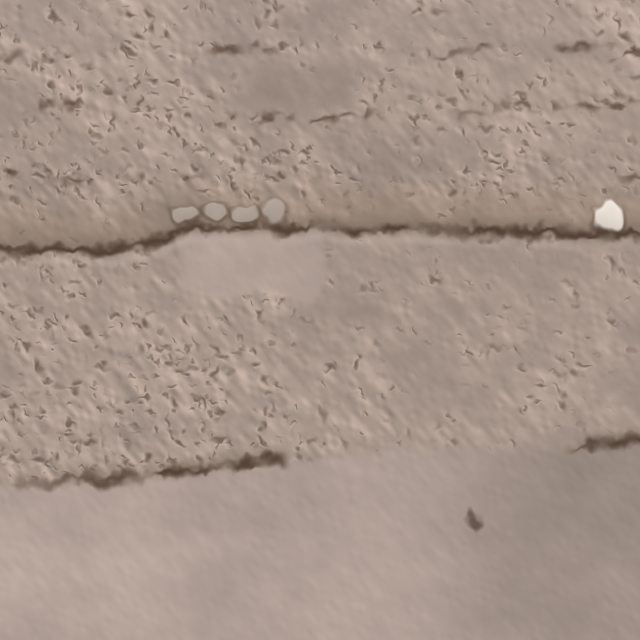
Reproduce this texture procedurally as a three.js fragment shader.

```glsl
varying vec2 vUv;

#define STONE vec3(0.662, 0.592, 0.548)
#define SMOOTH_STONE vec3(0.684, 0.616, 0.580)
#define BROWN vec3(0.585, 0.510, 0.450)
#define CREVICE vec3(0.330, 0.260, 0.215)
#define PALE vec3(0.780, 0.715, 0.665)
#define QUARTZ vec3(0.930, 0.890, 0.850)
#define CHIP_SCALE 40.0
#define CHIP_DEPTH 0.62
#define RELIEF 0.46
#define MOTTLE 0.20
#define SLANT -0.85

float hash(vec2 p) {
  vec3 q = fract(p.xyx * vec3(0.1031, 0.1030, 0.0973));
  q += dot(q, q.yzx + 33.33);
  return fract((q.x + q.y) * q.z);
}
float noise(vec2 p) {
  vec2 i = floor(p), f = fract(p);
  f = f * f * (3.0 - 2.0 * f);
  return mix(mix(hash(i), hash(i + vec2(1.0, 0.0)), f.x),
             mix(hash(i + vec2(0.0, 1.0)), hash(i + 1.0), f.x), f.y);
}
float fbm(vec2 p) {
  float sum = 0.0, amp = 0.5;
  for (int i = 0; i < 4; i++) {
    sum += amp * noise(p);
    p = mat2(1.6, 1.2, -1.2, 1.6) * p + 17.3;
    amp *= 0.5;
  }
  return sum;
}
vec2 turn(vec2 p, float angle) {
  vec2 axis = vec2(cos(angle), sin(angle));
  return vec2(dot(p, axis), dot(p, vec2(-axis.y, axis.x)));
}

// Slanted surface height, drawn out along the grain
float height(vec2 p) {
  vec2 q = turn(p, SLANT);
  return noise(q * vec2(36.0, 60.0)) + 0.6 * noise(q * vec2(80.0, 125.0) + 9.0);
}

// Scattered chips: x = shadowed pit, y = lit rim
vec2 chips(vec2 p, float amount) {
  vec2 cell = floor(p), shade = vec2(0.0);
  vec2 warp = 0.5 * (vec2(noise(p * 2.6), noise(p * 2.6 + 41.0)) - 0.5);
  for (int j = -1; j <= 1; j++)
  for (int i = -1; i <= 1; i++) {
    vec2 id = cell + vec2(float(i), float(j));
    vec2 d = p - id - vec2(hash(id + 3.1), hash(id + 57.7)) + warp;
    vec2 q = turn(d, SLANT + 1.6 * (hash(id + 91.3) - 0.4));
    vec2 size = vec2(0.26 + 0.4 * hash(id + 23.0), 0.15 + 0.18 * hash(id + 71.0));
    float present = smoothstep(0.0, 0.4, amount - hash(id + 135.0));
    float pit = smoothstep(1.15, 0.0, length(q / size));
    float rim = smoothstep(1.1, 0.0, length((q + vec2(0.04, 0.25)) / size));
    shade = max(shade, present * vec2(pit, rim * (1.0 - pit)));
  }
  return shade;
}

float mainCrack(float x) {
  return 0.609 + 0.036 * smoothstep(0.16, 0.34, x) - 0.010 * smoothstep(0.4, 1.0, x)
       + 0.014 * (fbm(vec2(x * 24.0, 4.0)) - 0.47);
}
float lowerCrack(float x) {
  return 0.238 + 0.1 * x - 0.03 * smoothstep(0.5, 1.0, x)
       + 0.026 * (fbm(vec2(x * 26.0, 9.0)) - 0.47);
}

// Crumbling dark line: uneven width, offset and depth
float crackLine(float h, float width, vec2 p) {
  h += 0.012 * (noise(p * vec2(65.0, 55.0)) - 0.5) + 0.006 * (noise(p * 140.0) - 0.5);
  float ragged = width * (0.2 + 1.6 * noise(p * vec2(42.0, 50.0) + 5.0));
  return smoothstep(ragged + 0.004, 0.0, abs(h)) * smoothstep(-0.25, 0.65, noise(p * vec2(34.0, 40.0)));
}

// Worn pebble with a soft shadow below
vec3 pebble(vec3 base, vec2 p, vec2 center, vec2 size, vec3 tint) {
  vec2 d = p - center + 0.012 * (vec2(noise(p * 65.0), noise(p * 65.0 + 19.0)) - 0.5);
  float r = length(d / size);
  base = mix(base, CREVICE, 0.4 * smoothstep(1.5, 1.0, r + 12.0 * d.y));
  return mix(base, tint * (0.96 + 3.0 * d.y), smoothstep(1.15, 0.8, r));
}

void main() {
  vec2 p = vUv;
  float above = p.y - mainCrack(p.x), lower = p.y - lowerCrack(p.x);
  float rough = smoothstep(-0.012, 0.015, lower);
  float cloud = fbm(p * vec2(5.0, 7.0)) - 0.47, mottle = fbm(p * vec2(19.0, 27.0) + 6.0) - 0.47;
  vec2 corner = abs(p - vec2(0.385, 0.59)) - vec2(0.075, 0.025);
  float patchEdge = length(max(corner, 0.0)) - 0.032 + 0.06 * (fbm(p * 14.0) - 0.47);
  float bare = smoothstep(0.008, -0.008, patchEdge) * smoothstep(0.0, -0.01, above);

  // Broad tones
  float ledge = smoothstep(-0.005, 0.01, above) * smoothstep(0.095, 0.03, above);
  vec3 col = mix(SMOOTH_STONE, STONE, rough);
  col = mix(col, BROWN, 0.6 * ledge);
  col = mix(col, SMOOTH_STONE, 0.8 * bare + 0.35 * smoothstep(0.78, 1.0, p.y));
  col *= 1.0 + 0.2 * cloud + MOTTLE * mottle * (0.35 + 0.65 * rough) * (1.0 - 0.7 * bare);
  col *= 1.0 + (0.05 * smoothstep(0.2, 0.0, p.y) - 0.15 * smoothstep(0.55, 1.1, p.x)) * (1.0 - rough);

  // Side-lit relief and chips, denser to the left and beside the ledges
  float density = 0.44 - 0.18 * p.x + 0.7 * cloud + 0.7 * mottle + 0.2 * smoothstep(0.08, 0.0, abs(above - 0.09))
                + 0.16 * smoothstep(0.2, 0.0, lower) * smoothstep(0.65, 0.3, p.x);
  density = mix(0.05, density, rough) * (1.0 - 0.95 * bare) * (1.0 - 0.4 * ledge);
  float slope = height(p + 0.0022) - height(p - 0.0022);
  col *= 1.0 - RELIEF * slope * (0.06 + 0.75 * clamp(density, 0.0, 0.6));
  vec2 chip = max(chips(p * CHIP_SCALE, density), 0.85 * chips(p * CHIP_SCALE * 1.5 + 37.0, density));
  col = mix(mix(col, PALE, 0.6 * chip.y), CREVICE, CHIP_DEPTH * chip.x);

  // Crumbled streaks along the upper layers
  for (int i = 0; i < 3; i++) {
    float k = float(i);
    float h = p.y - 0.715 - 0.105 * k + 0.05 * (fbm(vec2(p.x * 9.0, k * 8.0)) - 0.47);
    float broken = smoothstep(0.4, 0.65, noise(vec2(p.x * 11.0, k * 5.0 + 2.0)));
    broken *= smoothstep(0.3, 0.6, noise(p * vec2(55.0, 60.0)));
    col = mix(col, CREVICE, 0.7 * broken * crackLine(h, 0.008, p));
  }

  // Two cracks with brown shadow; the lower one shows in two lengths
  float lip = smoothstep(0.014, 0.0, abs(above + 0.017)) * noise(p * vec2(22.0, 50.0));
  col = mix(col, PALE, 0.45 * lip);
  col = mix(col, BROWN * 0.86, 0.6 * smoothstep(0.024, 0.0, abs(above - 0.006)));
  col = mix(col, CREVICE, crackLine(above, 0.0095, p));
  float shown = smoothstep(0.46, 0.43, p.x) * smoothstep(-0.1, 0.25, p.x) + smoothstep(0.87, 0.94, p.x);
  shown *= smoothstep(0.15, 0.5, noise(vec2(p.x * 17.0, 31.0)));
  col = mix(col, BROWN * 0.88, 0.5 * shown * smoothstep(0.022, 0.0, abs(lower - 0.006)));
  col = mix(col, CREVICE, shown * crackLine(lower, 0.0095, p));

  // Row of pebbles, one bright stone and one lone pit
  for (int i = 0; i < 4; i++) {
    float k = float(i);
    vec2 size = vec2(0.021, 0.012 + 0.008 * hash(vec2(k, 8.0)));
    col = pebble(col, p, vec2(0.29 + 0.046 * k, 0.669 + 0.004 * sin(k * 2.4)), size, PALE * 0.9);
  }
  col = pebble(col, p, vec2(0.951, 0.661), vec2(0.021, 0.023), QUARTZ);
  float pit = length((p - vec2(0.74, 0.187)) / vec2(0.016, 0.019)) + 0.8 * (noise(p * 90.0) - 0.5);
  gl_FragColor = vec4(mix(col, CREVICE, 0.75 * smoothstep(1.0, 0.3, pit)), 1.0);
}
```
